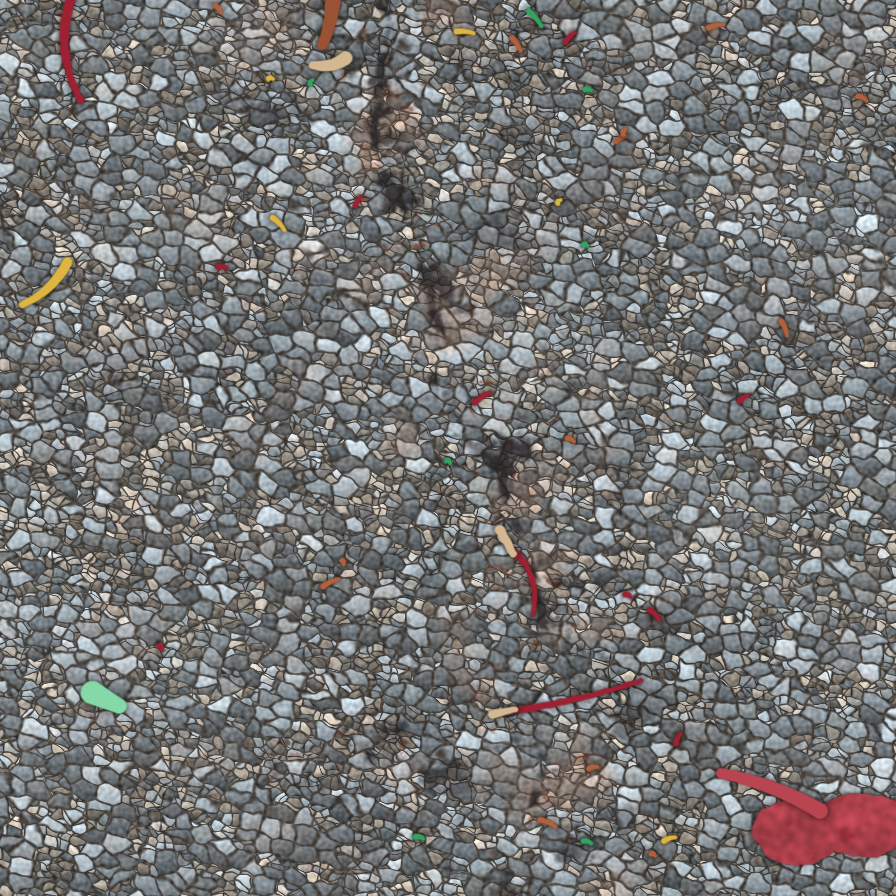
Give the GLSL for this texture, as a Shadertoy shader.

```glsl
const float COARSE_STONES = 50.0;
const float FINE_STONES = 84.0;
const float STONE_TILT = 0.28;
const float GRAIN_SCALE = 190.0;
const float GRAIN_AMOUNT = 0.2;
const float EDGE_SOFTNESS = 0.0014;
const int FLECK_COUNT = 34;
const vec3 TAR = vec3(0.27, 0.255, 0.24);
const vec3 SOOT = vec3(0.13, 0.12, 0.125);
const vec3 COOL_TINT = vec3(0.93, 1.0, 1.045);
const vec3 WARM_TINT = vec3(1.05, 1.0, 0.93);
const vec3 CLAY = vec3(0.61, 0.49, 0.42);
const vec3 RUST = vec3(0.50, 0.27, 0.17);
const vec3 STRAW = vec3(0.83, 0.72, 0.57);
const vec3 YELLOW = vec3(0.87, 0.71, 0.25);
const vec3 MINT = vec3(0.52, 0.85, 0.66);
const vec3 GREEN = vec3(0.20, 0.64, 0.38);
const vec3 CRIMSON = vec3(0.62, 0.13, 0.20);
const vec3 LEAF_RED = vec3(0.67, 0.25, 0.29);

vec2 hash2(vec2 p) {
    vec3 q = fract(p.xyx * vec3(0.1031, 0.1030, 0.0973));
    q += dot(q, q.yzx + 33.33);
    return fract((q.xx + q.yz) * q.zy);
}

float corner(vec2 cell, vec2 offset) {
    return dot(hash2(cell) * 2.0 - 1.0, offset);
}

float gradientNoise(vec2 p) {
    vec2 i = floor(p), f = fract(p), e = vec2(1, 0);
    vec2 u = f * f * f * (f * (f * 6.0 - 15.0) + 10.0);
    return mix(mix(corner(i, f), corner(i + e, f - e), u.x),
               mix(corner(i + e.yx, f - e.yx), corner(i + 1.0, f - 1.0), u.x), u.y);
}

float fbm(vec2 p) {
    return gradientNoise(p) + 0.5 * gradientNoise(p * 2.1 + 17.0) + 0.25 * gradientNoise(p * 4.3 + 41.0);
}

// Voronoi pebbles: x = gap distance, y = slope light, zw = random pair
vec4 pebbles(vec2 p) {
    vec2 base = floor(p), f = fract(p), id = base, toCentre = vec2(0);
    float nearest = 8.0, second = 8.0;
    for (int j = -1; j <= 1; j++)
    for (int i = -1; i <= 1; i++) {
        vec2 cell = vec2(i, j);
        vec2 r = cell + 0.08 + 0.84 * hash2(base + cell) - f;
        float d = length(r);
        if (d < nearest) {
            second = nearest;
            nearest = d;
            id = base + cell;
            toCentre = r;
        } else second = min(second, d);
    }
    return vec4(second - nearest, dot(toCentre, vec2(0.5, -0.85)), hash2(id + 71.0));
}

vec3 pebbleColour(vec4 s) {
    float tone = 0.42 + 0.43 * pow(s.z, 1.6) + 0.17 * s.y;
    vec3 stone = tone * mix(WARM_TINT, COOL_TINT, smoothstep(0.2, 0.7, s.w));
    return mix(TAR, stone, smoothstep(0.01, 0.27, s.x));
}

// Tapered stroke from a to b, bowed sideways
float stalk(vec2 p, vec2 a, vec2 b, float bow, float radius) {
    vec2 ab = b - a;
    float t = clamp(dot(p - a, ab) / dot(ab, ab), 0.0, 1.0);
    vec2 side = normalize(vec2(-ab.y, ab.x));
    return length(p - a - ab * t - side * bow * 4.0 * t * (1.0 - t)) - radius * (1.0 - 0.35 * t);
}

float ellipse(vec2 p, vec2 radii) {
    return (length(p / radii) - 1.0) * min(radii.x, radii.y);
}

vec3 lay(vec3 ground, vec3 paint, float d) {
    ground *= 1.0 - 0.4 * exp(-max(d, 0.0) / 0.003);
    return mix(ground, paint, 1.0 - smoothstep(-EDGE_SOFTNESS, EDGE_SOFTNESS, d));
}

vec3 asphalt(vec2 uv) {
    float c = cos(STONE_TILT), s = sin(STONE_TILT);
    vec2 warp = vec2(gradientNoise(uv * 70.0), gradientNoise(uv * 70.0 + 50.0));
    vec2 q = mat2(c, s, -s, c) * (uv + 0.006 * warp) * vec2(0.85, 1.2);
    vec4 big = pebbles(q * COARSE_STONES);
    vec3 small = pebbleColour(pebbles(q * FINE_STONES + 9.0));
    small = mix(TAR, small, smoothstep(0.0, 0.12, big.x));
    vec3 col = mix(pebbleColour(big), small, step(big.w, 0.5));
    col += GRAIN_AMOUNT * gradientNoise(uv * GRAIN_SCALE) + 0.05 * fbm(uv * 6.0);

    // Worn seam with clay, rust and soot
    float seam = 0.42 + 0.18 * (1.0 - smoothstep(0.3, 0.9, uv.y)) + 0.035 * fbm(vec2(uv.y * 9.0, 3.0));
    float off = uv.x - seam;
    float nearSeam = exp(-off * off / 0.003);
    float wide = exp(-off * off / 0.025);
    float low = exp(-pow((uv.y - 0.17) / 0.08, 2.0)) * exp(-pow((uv.x - 0.42) / 0.2, 2.0));
    float patches = fbm(uv * vec2(15.0, 21.0) + 4.0);
    float chips = fbm(uv * vec2(48.0, 62.0));
    float clay = smoothstep(-0.1, 0.5, fbm(uv * 11.0 + 30.0)) * max(wide, 0.25);
    col = mix(col, CLAY * (0.35 + 1.3 * col.g), 0.6 * clay);
    col = mix(col, RUST * (0.5 + col.g), smoothstep(0.3, 0.5, chips) * 0.75 * max(nearSeam, 0.7 * low));
    float soot = smoothstep(0.1, 0.5, patches + 0.4 * chips) * max(max(nearSeam, 0.65 * wide), low);
    soot = max(soot, (1.0 - smoothstep(0.002, 0.009, abs(off))) * smoothstep(-0.1, 0.25, patches));
    return mix(col, SOOT, 0.78 * soot);
}

vec3 scatterFlecks(vec3 col, vec2 uv) {
    for (int i = 0; i < FLECK_COUNT; i++) {
        vec2 seed = vec2(i, 13);
        vec2 place = hash2(seed), look = hash2(seed + 40.0), kind = hash2(seed + 90.0);
        place.x = mix(place.x, 0.62, 0.45 * kind.y);
        float angle = (look.x - 0.5) * 2.4;
        vec2 reach = vec2(cos(angle), sin(angle)) * mix(0.002, 0.011, look.y * look.y);
        vec3 paint = kind.x < 0.3 ? YELLOW : kind.x < 0.55 ? CRIMSON : kind.x < 0.85 ? RUST * 1.4 : GREEN;
        col = lay(col, paint, stalk(uv, place - reach, place + reach, 0.001, 0.0035));
    }
    return col;
}

vec3 layLitter(vec3 col, vec2 uv) {
    float rough = gradientNoise(uv * 90.0);
    vec2 p = uv + 0.002 * rough;
    col = lay(col, MINT, stalk(uv, vec2(0.103, 0.227), vec2(0.133, 0.212), 0.0, 0.013));
    col = lay(col, YELLOW, stalk(p, vec2(0.075, 0.707), vec2(0.025, 0.66), 0.006, 0.006));
    col = lay(col, RUST * 1.2, stalk(p, vec2(0.372, 1.01), vec2(0.36, 0.95), 0.003, 0.009));
    col = lay(col, STRAW, stalk(p, vec2(0.385, 0.935), vec2(0.35, 0.927), 0.004, 0.008));
    col = lay(col, CRIMSON, stalk(p, vec2(0.082, 1.01), vec2(0.09, 0.888), -0.014, 0.006));
    col = lay(col, CRIMSON, stalk(p, vec2(0.568, 0.39), vec2(0.595, 0.315), 0.012, 0.004));
    col = lay(col, STRAW, stalk(p, vec2(0.558, 0.408), vec2(0.573, 0.382), 0.0, 0.006));
    col = lay(col, CRIMSON, stalk(p, vec2(0.57, 0.206), vec2(0.715, 0.24), -0.003, 0.004));
    col = lay(col, STRAW, stalk(p, vec2(0.55, 0.203), vec2(0.575, 0.208), 0.0, 0.005));

    // Two-lobed fallen leaf with its stem
    vec2 l = uv + 0.007 * vec2(fbm(uv * 26.0), fbm(uv * 26.0 + 8.0));
    float leaf = min(ellipse(l - vec2(0.888, 0.071), vec2(0.049, 0.037)),
                     ellipse(l - vec2(0.963, 0.079), vec2(0.058, 0.035)));
    float crease = smoothstep(0.1, 0.6, fbm(uv * vec2(28.0, 42.0)));
    vec3 skin = LEAF_RED * (0.97 + 0.25 * rough + 0.2 * fbm(uv * 18.0));
    col = lay(col, mix(skin, CRIMSON * 0.75, 0.5 * crease), leaf);
    return lay(col, LEAF_RED * 1.08, stalk(uv, vec2(0.915, 0.095), vec2(0.805, 0.137), -0.005, 0.009));
}

void mainImage(out vec4 fragColor, in vec2 fragCoord) {
    vec2 uv = fragCoord / iResolution.xy;
    vec3 col = layLitter(scatterFlecks(asphalt(uv), uv), uv);
    fragColor = vec4(clamp(col, 0.0, 1.0), 1.0);
}
```
